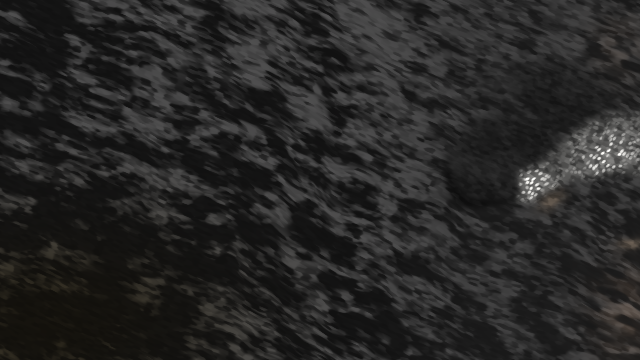
A Shadertoy shader for this texture:

```glsl
// Dark rippled stream flowing past a wet, glinting rock.

float hash(vec2 cell) {
    vec3 h = fract(vec3(cell.xyx) * vec3(0.1031, 0.1030, 0.0973));
    h += dot(h, h.yzx + 33.33);
    return fract((h.x + h.y) * h.z);
}

// Cellular noise: x = smoothly blended cell tone, y = nearest distance.
vec2 cellular(vec2 p) {
    vec2 base = floor(p), local = fract(p);
    float total = 0.0, weights = 0.0, nearest = 2.0;
    for (int j = -1; j <= 1; j++)
    for (int i = -1; i <= 1; i++) {
        vec2 offset = vec2(i, j), id = base + offset;
        vec2 seed = vec2(hash(id), hash(id + 71.7));
        vec2 delta = offset + 0.15 + 0.7 * seed - local;
        float weight = exp(-7.0 * dot(delta, delta));
        total += weight * hash(id + 19.3);
        weights += weight;
        nearest = min(nearest, length(delta));
    }
    return vec2(total / weights, nearest);
}

vec2 rotate(vec2 p, float angle) {
    float c = cos(angle), s = sin(angle);
    return vec2(c * p.x - s * p.y, s * p.x + c * p.y);
}

// Soft elliptical spot: 1 at the centre, fading outwards.
float spot(vec2 p, vec2 centre, vec2 radius, float angle) {
    vec2 d = rotate(p - centre, -angle) / radius;
    return exp(-dot(d, d));
}

float ellipseEdge(vec2 p, vec2 centre, vec2 radius, float angle) {
    return (length(rotate(p - centre, -angle) / radius) - 1.0) * radius.y;
}

vec2 layeredWarp(vec2 p) {
    vec2 w = sin(p.yx * vec2(7.0, 5.3) + vec2(0.4, 1.7));
    w += 0.4 * sin(p.yx * vec2(17.0, 13.0) + 2.0 * w.yx + p * 6.0);
    return w + 0.2 * sin(p.yx * vec2(41.0, 33.0) + 3.0 * w);
}

vec3 water(vec2 p) {
    vec2 warped = p + 0.014 * layeredWarp(p);
    float calm = smoothstep(0.95, 1.4, p.x);
    vec2 flow = rotate(warped, 0.45) * vec2(9.0, 22.0);
    float broad = cellular(flow).x;
    float medium = cellular(flow * vec2(2.2, 2.5) + 13.0).x;
    float fine = cellular(flow * vec2(5.0, 6.0) + 41.0).x;

    // Sky reflection is dense at the top and sparse at lower left.
    float cover = -0.05 + 0.13 * spot(p, vec2(1.05, 0.95), vec2(0.5, 0.25), 0.0);
    cover += 0.05 * spot(p, vec2(0.55, 0.72), vec2(0.55, 0.16), -0.2);
    cover += 0.10 * spot(p, vec2(1.10, 0.52), vec2(0.25, 0.22), -0.5);
    cover -= 0.17 * spot(p, vec2(0.15, 0.10), vec2(0.40, 0.30), 0.0);
    cover -= 0.09 * spot(p, vec2(0.52, 0.30), vec2(0.22, 0.15), -0.5);
    cover -= 0.12 * spot(p, vec2(0.0, 0.75), vec2(0.20, 0.35), 0.0);
    cover += 0.05 * calm - 0.10 * spot(p, vec2(1.2, 0.07), vec2(0.35, 0.13), -0.3);

    // Dark troughs between the waves.
    float trough = spot(p, vec2(0.89, 0.84), vec2(0.055, 0.03), -0.7);
    trough += spot(p, vec2(0.97, 0.47), vec2(0.06, 0.032), -0.3);
    trough += spot(p, vec2(0.90, 0.33), vec2(0.08, 0.025), -0.2);
    trough += spot(p, vec2(0.17, 0.82), vec2(0.03, 0.07), 0.0);
    trough += spot(p, vec2(0.72, 0.70), vec2(0.10, 0.03), -0.7);
    trough += spot(p, vec2(0.42, 0.57), vec2(0.15, 0.02), -0.3);

    // Separate pale crests, then fine parallel ripples.
    float crest = spot(warped, vec2(0.35, 0.43), vec2(0.08, 0.014), 0.03);
    crest += spot(warped, vec2(0.44, 0.51), vec2(0.12, 0.018), -0.3);
    crest += spot(warped, vec2(0.25, 0.64), vec2(0.10, 0.018), -0.5);
    crest += spot(warped, vec2(0.56, 0.62), vec2(0.20, 0.014), 0.0);
    crest += 0.6 * spot(warped, vec2(0.62, 0.27), vec2(0.035, 0.018), 0.0);
    float ripple = sin(dot(warped, vec2(75.0, 190.0)) + 5.0 * broad);
    float ringRadius = length(rotate(warped - vec2(0.97, 0.47), 0.35) * vec2(1.0, 1.7));
    float rings = sin(ringRadius * 310.0) * exp(-pow((ringRadius - 0.10) / 0.03, 2.0));

    float wave = 0.36 * broad + 0.40 * medium + 0.24 * fine + cover;
    wave += 0.25 * crest - 0.18 * trough + 0.025 * ripple + 0.05 * rings;
    float sheen = smoothstep(0.31, 0.76, wave);
    float bed = spot(p, vec2(0.12, 0.10), vec2(0.45, 0.26), 0.0);
    sheen *= 1.0 - 0.6 * bed;
    float tone = mix(mix(0.075, 0.105, calm), mix(0.275, 0.225, calm), sheen);
    tone += (fine - 0.5) * 0.06 * (0.3 + sheen);

    // Brown bed at lower left, warm stones at lower right.
    vec3 colour = tone * vec3(1.0, 0.995, 1.0);
    colour *= mix(vec3(1.0), vec3(1.04, 0.93, 0.66), bed);
    float stones = spot(p, vec2(1.75, 0.13), vec2(0.10, 0.14), 0.0);
    stones += 0.5 * spot(p, vec2(1.72, 0.86), vec2(0.08, 0.10), 0.0);
    return colour + stones * medium * vec3(0.15, 0.11, 0.08);
}

vec3 addRock(vec3 colour, vec2 p) {
    vec2 rough = p + 0.006 * layeredWarp(p * 3.0);
    float grain = cellular(rotate(p, 0.4) * vec2(65.0, 120.0)).x;
    vec2 facets = cellular(rotate(rough, -0.6) * vec2(60.0, 95.0));

    // Submerged shoulder and dark cap.
    float shoulder = ellipseEdge(rough, vec2(1.40, 0.56), vec2(0.17, 0.12), 0.45);
    float cap = ellipseEdge(rough, vec2(1.555, 0.745), vec2(0.16, 0.085), -0.18);
    float body = smoothstep(0.035, -0.035, min(shoulder, cap));
    colour = mix(colour, 0.055 + 0.06 * vec3(grain) + 0.18 * colour, 0.85 * body);
    float rim = exp(-pow(shoulder / 0.012, 2.0)) * smoothstep(1.46, 1.34, p.x);
    colour *= 1.0 - 0.4 * rim * smoothstep(0.62, 0.52, p.y);

    // Lit slope with scattered glints.
    float lower = 0.43 + 0.07 * smoothstep(1.45, 1.60, rough.x);
    float upper = 0.52 + 0.17 * smoothstep(1.41, 1.69, rough.x);
    float slope = smoothstep(-0.008, 0.018, rough.y - lower);
    slope *= smoothstep(-0.015, 0.03, upper - rough.y) * smoothstep(1.42, 1.45, rough.x);
    float glow = spot(p, vec2(1.475, 0.495), vec2(0.055, 0.065), 0.7);
    glow += spot(p, vec2(1.69, 0.565), vec2(0.09, 0.07), 0.5);
    float glint = smoothstep(0.55, 0.16, facets.y) * smoothstep(0.3, 0.65, facets.x);
    float lit = 0.16 + 0.24 * grain + glow * (0.14 + 0.60 * glint);
    lit *= 1.0 - 0.5 * spot(p, vec2(1.71, 0.505), vec2(0.08, 0.018), 0.1);
    colour = mix(colour, vec3(lit) * vec3(1.0, 0.995, 0.98), slope);

    // Small tan stones beside the slope and at the right edge.
    float pebble = spot(rough, vec2(1.53, 0.445), vec2(0.035, 0.022), 0.6);
    pebble += spot(rough, vec2(1.76, 0.317), vec2(0.035, 0.015), 0.1);
    return mix(colour, vec3(0.37, 0.33, 0.29) * (0.7 + 0.6 * grain), min(pebble, 0.85));
}

void mainImage(out vec4 fragColor, in vec2 fragCoord) {
    vec2 p = fragCoord / iResolution.xy * vec2(16.0 / 9.0, 1.0);
    fragColor = vec4(clamp(addRock(water(p), p), 0.0, 1.0), 1.0);
}
```
